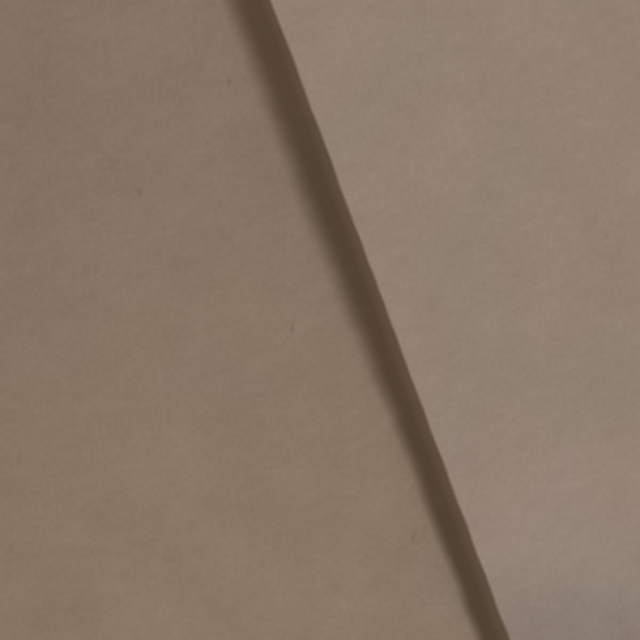
A Shadertoy shader for this texture:

```glsl
const vec3 LEFT_TOP = vec3(0.525, 0.452, 0.392);
const vec3 LEFT_BOTTOM = vec3(0.542, 0.470, 0.402);
const vec3 RIGHT_TOP = vec3(0.570, 0.503, 0.442);
const vec3 RIGHT_BOTTOM = vec3(0.572, 0.508, 0.462);
const vec3 GROOVE_DARK = vec3(0.325, 0.262, 0.205);
const vec3 GROOVE_LIP = vec3(0.385, 0.315, 0.255);

const float EDGE_BOTTOM = 0.796;    // x of the crisp edge at y = 0
const float EDGE_TOP = 0.423;       // x of the crisp edge at y = 1
const float EDGE_SOFTNESS = 0.004;
const float EDGE_WOBBLE = 0.0022;
const float GROOVE_WIDTH_BOTTOM = 0.047;
const float GROOVE_WIDTH_TOP = 0.060;
const float HALO_STRENGTH = 0.16;
const float MOTTLE_STRENGTH = 0.020;
const float GRAIN_STRENGTH = 0.014;
const float SPECK_STRENGTH = 0.10;
const vec2 SPECKS[4] = vec2[4](vec2(0.457, 0.485), vec2(0.218, 0.700),
                              vec2(0.646, 0.160), vec2(0.358, 0.872));

vec2 hashGradient(vec2 cell) {
    vec3 p = fract(cell.xyx * vec3(0.1031, 0.1030, 0.0973));
    p += dot(p, p.yzx + 33.33);
    float angle = 6.28318 * fract((p.x + p.y) * p.z);
    return vec2(cos(angle), sin(angle));
}

float gradientNoise(vec2 p) {
    vec2 i = floor(p);
    vec2 f = p - i;
    vec2 u = f * f * f * (f * (f * 6.0 - 15.0) + 10.0);
    float a = dot(hashGradient(i), f);
    float b = dot(hashGradient(i + vec2(1, 0)), f - vec2(1, 0));
    float c = dot(hashGradient(i + vec2(0, 1)), f - vec2(0, 1));
    float d = dot(hashGradient(i + vec2(1, 1)), f - vec2(1, 1));
    return mix(mix(a, b, u.x), mix(c, d, u.x), u.y);
}

float fractalNoise(vec2 p) {
    float sum = 0.0;
    float amplitude = 0.6;
    for (int octave = 0; octave < 4; octave++) {
        sum += amplitude * gradientNoise(p);
        p = mat2(1.6, 1.2, -1.2, 1.6) * p + 7.3;
        amplitude *= 0.5;
    }
    return sum;
}

// Faint elongated marks on the left sheet
float speckMask(vec2 uv) {
    float mask = 0.0;
    for (int i = 0; i < SPECKS.length(); i++) {
        vec2 offset = (uv - SPECKS[i]) / vec2(0.0035, 0.0065);
        mask += exp(-dot(offset, offset));
    }
    return mask;
}

void mainImage(out vec4 fragColor, in vec2 fragCoord) {
    vec2 uv = fragCoord / iResolution.xy;

    // Horizontal distance to the slanted edge: positive on the right sheet
    float wobble = EDGE_WOBBLE * gradientNoise(vec2(uv.y * 26.0, 3.7));
    float side = uv.x - mix(EDGE_BOTTOM, EDGE_TOP, uv.y) - wobble;
    float softness = max(EDGE_SOFTNESS, 0.75 / iResolution.x);

    // Two sheets with slow changes of light
    vec3 left = mix(LEFT_BOTTOM, LEFT_TOP, smoothstep(0.1, 0.9, uv.y));
    left *= 1.0 - 0.025 * smoothstep(0.25, 0.0, uv.x);
    vec3 right = mix(RIGHT_BOTTOM, RIGHT_TOP, smoothstep(0.0, 0.6, uv.y));
    vec2 sheen = (uv - vec2(0.87, 0.20)) / vec2(0.16, 0.12);
    right *= 1.0 + 0.025 * exp(-dot(sheen, sheen));
    right *= 1.0 - 0.05 * smoothstep(0.14, 0.0, uv.y);

    // Groove: wide soft halo, dark core, paler strip under the lip
    float depth = -side;
    float width = mix(GROOVE_WIDTH_BOTTOM, GROOVE_WIDTH_TOP, smoothstep(0.2, 0.75, uv.y));
    float ragged = depth + 0.007 * fractalNoise(uv * vec2(14.0, 9.0));
    float penumbra = mix(0.013, 0.025, smoothstep(0.1, 0.6, uv.y));
    float core = 1.0 - smoothstep(width - penumbra, width + penumbra, ragged);
    float halo = exp(-max(depth - width * 0.6, 0.0) / 0.026);
    float lip = 1.0 - smoothstep(0.006, 0.024, depth);
    float topFade = smoothstep(0.65, 1.0, uv.y);
    vec3 groove = mix(GROOVE_DARK, GROOVE_LIP, max(0.65 * lip, 0.25 * topFade));
    left *= 1.0 - HALO_STRENGTH * halo;
    left = mix(left, groove, core);

    vec3 color = mix(left, right, smoothstep(-softness, softness, side));

    // Cloudy mottling, slanted fibres and fine grain
    float mottle = fractalNoise(uv * 9.0 + 2.0);
    vec2 along = vec2(uv.x + 0.5 * uv.y, uv.y - 0.5 * uv.x);
    float fibres = fractalNoise(along * vec2(22.0, 42.0));
    float grain = gradientNoise(uv * 150.0) + 0.6 * gradientNoise(uv * 75.0);
    float flatness = 1.0 - 0.6 * core * step(side, 0.0);
    color += flatness * (MOTTLE_STRENGTH * (mottle + 0.8 * fibres) + GRAIN_STRENGTH * grain);
    color += 0.008 * vec3(1.0, 0.0, -0.6) * gradientNoise(uv * 6.0 + 11.0);
    color *= 1.0 - SPECK_STRENGTH * speckMask(uv);

    fragColor = vec4(clamp(color, 0.0, 1.0), 1.0);
}
```
